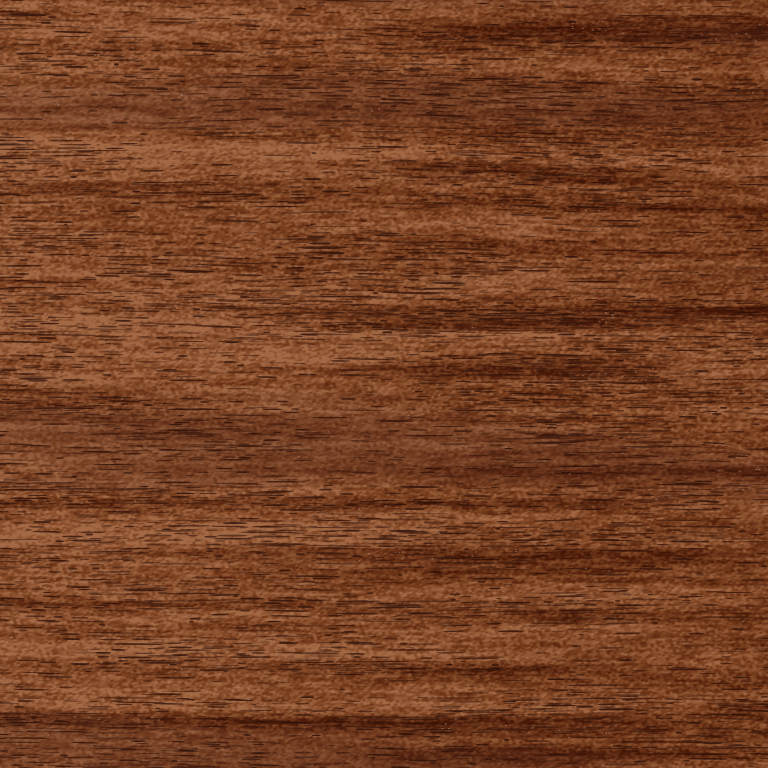
A Shadertoy shader for this texture:

```glsl
// Walnut veneer with horizontal grain: stretched value noise makes bands and
// fibres, ridged streaks make dark growth lines, and jittered rows of tapered
// dashes make the pores. A soft side light brightens the left edge.

const vec3 DARK_WOOD  = vec3(0.27, 0.08, 0.012);
const vec3 MID_WOOD   = vec3(0.472, 0.248, 0.122);
const vec3 LIGHT_WOOD = vec3(0.64, 0.41, 0.27);
const vec3 GREY_WOOD  = vec3(0.41, 0.23, 0.16);
const vec3 PORE_COLOR = vec3(0.17, 0.06, 0.03);
const vec3 SPECK_COLOR = vec3(0.66, 0.53, 0.45);

const float BASE_TONE = 0.685;
const float BAND_CONTRAST = 0.42;
const float STREAK_CONTRAST = 0.32;
const float FIBRE_CONTRAST = 0.40;
const float GRAIN_CONTRAST = 0.54;
const float LINE_DEPTH = 0.42;
const float SIDE_LIGHT = 0.24;
const float PORE_DENSITY = 0.42;
const float PORE_STRENGTH = 0.85;
const float SPECK_DENSITY = 0.010;

float hash(vec2 p) {
    vec3 q = fract(p.xyx * vec3(0.1031, 0.1030, 0.0973));
    q += dot(q, q.yzx + 33.33);
    return fract((q.x + q.y) * q.z);
}

float noise(vec2 p) {
    vec2 cell = floor(p), f = fract(p);
    f = f * f * (3.0 - 2.0 * f);
    return mix(mix(hash(cell), hash(cell + vec2(1, 0)), f.x),
               mix(hash(cell + vec2(0, 1)), hash(cell + vec2(1, 1)), f.x), f.y);
}

float fbm(vec2 p) {
    float sum = 0.0, weight = 0.5;
    for (int i = 0; i < 4; i++) {
        sum += weight * noise(p);
        p = p * vec2(1.9, 2.1) + 17.3;
        weight *= 0.5;
    }
    return sum / 0.9375;
}

// One layer of tapered horizontal dashes, one per cell of the given size
float poreLayer(vec2 p, vec2 size, float density, float seed, float pixel) {
    float row = floor(p.y / size.y);
    float x = p.x / size.x + 7.0 * hash(vec2(row, seed));
    vec2 id = vec2(floor(x), row) + seed * 13.0;
    float halfLength = mix(0.12, 0.48, hash(id + 5.1));
    float along = abs(fract(x) - 0.5) / halfLength;
    float center = 0.5 + 0.4 * (hash(id + 9.7) - 0.5);
    float across = abs(fract(p.y / size.y) - center) * size.y;
    float halfWidth = mix(0.0006, 0.0013, hash(id + 2.3)) * sqrt(max(1.0 - along * along, 0.0));
    float cover = clamp((halfWidth - across) / pixel + 0.5, 0.0, 1.0);
    cover *= 1.0 - smoothstep(0.75, 1.0, along);
    return cover * step(hash(id), density) * mix(0.35, 1.0, hash(id + 3.9));
}

void mainImage(out vec4 fragColor, in vec2 fragCoord) {
    vec2 uv = fragCoord / iResolution.y;
    float pixel = 1.0 / iResolution.y;

    // Slight slope and slow waviness of the grain
    vec2 p = uv;
    p.y += 0.009 * uv.x + 0.014 * (noise(uv * vec2(2.2, 5.0) + 4.0) - 0.5);
    p.y += 0.003 * (noise(uv * vec2(9.0, 24.0)) - 0.5);

    // Bands, streaks, fibres and fine grain
    float band = fbm(p * vec2(0.9, 13.0) + 3.7);
    float streak = noise(p * vec2(3.0, 85.0) + 21.0);
    float fibre = noise(p * vec2(28.0, 290.0) + 8.0);
    vec2 skewed = vec2(uv.x + 0.4 * uv.y, uv.y - 0.25 * uv.x);
    float grain = noise(skewed * vec2(230.0, 390.0) + 40.0);
    float tone = BASE_TONE
        + BAND_CONTRAST * (band - 0.5)
        + STREAK_CONTRAST * (streak - 0.5)
        + FIBRE_CONTRAST * (fibre - 0.5)
        + GRAIN_CONTRAST * (grain - 0.5);

    // Long dark growth lines with ragged edges
    float ragged = p.y + 0.003 * (noise(p * vec2(18.0, 160.0)) - 0.5);
    float lines = smoothstep(0.64, 0.96, noise(vec2(p.x * 1.5, ragged * 46.0) + 60.0));
    lines *= 0.4 + 0.6 * noise(p * vec2(5.0, 140.0) + 12.0) + 0.3 * streak;
    tone -= LINE_DEPTH * lines;

    // Side light, fading to the right and at top and bottom
    tone += SIDE_LIGHT * (0.5 - uv.x) - 0.12 * abs(uv.y - 0.45);

    // Wood colour
    vec3 color = mix(DARK_WOOD, MID_WOOD, clamp(tone / 0.55, 0.0, 1.0));
    color = mix(color, LIGHT_WOOD, clamp((tone - 0.55) / 0.45, 0.0, 1.0));
    float greyness = smoothstep(0.50, 0.3, band) + 0.3 * lines;
    color = mix(color, GREY_WOOD, 0.3 * clamp(greyness, 0.0, 1.0));

    // Pores, clustered and denser along the dark lines
    float cluster = smoothstep(0.25, 0.8, noise(p * vec2(4.0, 36.0) + 90.0));
    float density = PORE_DENSITY * (0.3 + cluster + 0.9 * lines);
    float pores = 0.0;
    for (int i = 0; i < 4; i++) {
        float k = float(i);
        vec2 size = vec2(0.030 + 0.022 * k, 0.0047 + 0.0011 * k);
        pores = max(pores, poreLayer(p + 0.37 * k, size, density, k + 1.0, pixel));
    }
    color = mix(color, PORE_COLOR, PORE_STRENGTH * pores);

    // Sparse silvery specks in the open grain
    vec2 speckGrid = p * vec2(230.0, 330.0);
    vec2 speckId = floor(speckGrid);
    float speck = smoothstep(0.5, 0.1, length(fract(speckGrid) - 0.5));
    float speckPatch = smoothstep(0.5, 0.8, noise(p * vec2(9.0, 60.0) + 33.0));
    speck *= step(hash(speckId + 70.0), SPECK_DENSITY * (0.1 + 7.0 * lines * speckPatch));
    color = mix(color, SPECK_COLOR, 0.55 * speck);

    fragColor = vec4(color, 1.0);
}
```
